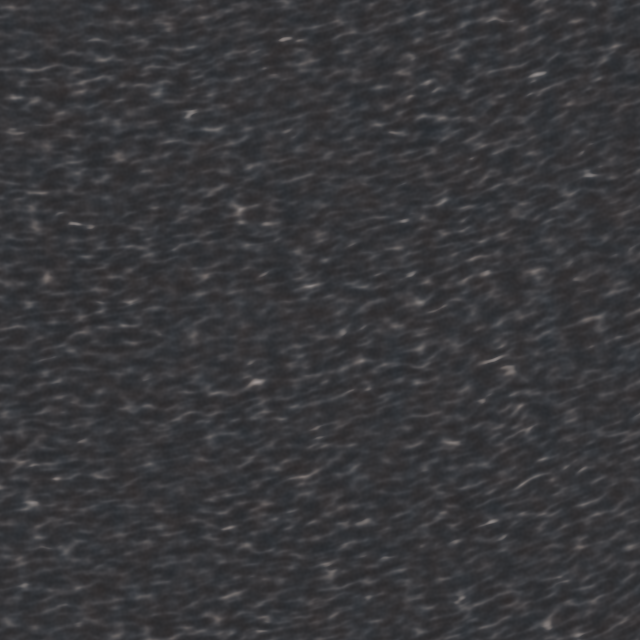
A three.js fragment shader for this texture:

```glsl
varying vec2 vUv;

#define STREAK_FREQ vec2(25.0, 73.0)
#define DETAIL_FREQ vec2(52.0, 113.0)
#define GRAIN_FREQ 170.0
#define GRAIN_AMOUNT 0.016
#define SLOPE_LEFT 0.12
#define SLOPE_GAIN 0.13
#define FLOOR_LEVEL 0.163
#define CREST_LEVEL 0.051
#define CREST_CONTRAST 0.56
#define SHADE_TINT vec3(0.985, 0.985, 1.035)
#define CREST_TINT vec3(1.03, 0.985, 0.975)

float hash(vec2 cell) {
  vec3 h = fract(vec3(cell.xyx) * vec3(0.1031, 0.1030, 0.0973));
  h += dot(h, h.yzx + 33.33);
  return fract((h.x + h.y) * h.z);
}

// Contribution of one lattice corner with a random unit gradient
float corner(vec2 cell, vec2 offset) {
  float angle = 6.28318 * hash(cell + 57.0);
  return dot(vec2(cos(angle), sin(angle)), offset);
}

float gradientNoise(vec2 p) {
  vec2 cell = floor(p);
  vec2 f = p - cell;
  vec2 blend = f * f * f * (f * (f * 6.0 - 15.0) + 10.0);
  vec2 e = vec2(1.0, 0.0);
  float low = mix(corner(cell, f), corner(cell + e, f - e), blend.x);
  float high = mix(corner(cell + e.yx, f - e.yx), corner(cell + e.xx, f - e.xx), blend.x);
  return mix(low, high, blend.y);
}

// Bends the plane so the streaks climb more steeply to the right
vec2 flowSpace(vec2 p) {
  float rise = SLOPE_LEFT * p.x + SLOPE_GAIN * p.x * p.x;
  rise += 0.012 * gradientNoise(p * 5.0 + 3.7);
  rise += 0.005 * gradientNoise(p * 21.0 + 11.3);
  return vec2(p.x + 0.25 * p.y, p.y - rise);
}

void main() {
  vec2 flow = flowSpace(vUv);

  // Short wavy ripples, roughly normalised to unit deviation
  float ripple = 0.7 * gradientNoise(flow * STREAK_FREQ + 20.0);
  ripple += 0.45 * gradientNoise(flow * DETAIL_FREQ + 71.4);
  ripple *= 5.2;

  // Broad patches where crests catch more or less light
  float patchLight = gradientNoise(flow * vec2(5.0, 11.0) + 40.0);
  float contrast = CREST_CONTRAST + 0.22 * patchLight;
  float light = FLOOR_LEVEL + CREST_LEVEL * exp(contrast * ripple);

  // Rare glints on the highest crests
  float glintMask = smoothstep(0.22, 0.5, gradientNoise(flow * vec2(13.0, 31.0) + 90.0));
  light += 0.15 * glintMask * smoothstep(0.9, 2.4, ripple);

  // Fine grain and slow drift of brightness
  light += GRAIN_AMOUNT * gradientNoise(vUv * GRAIN_FREQ + 8.0);
  light += 0.008 * gradientNoise(vUv * 3.0 + 15.0);

  // Cool shade, warm crests and faint colour mottling
  vec3 color = light * mix(SHADE_TINT, CREST_TINT, smoothstep(0.22, 0.42, light));
  float mottle = gradientNoise(vUv * 17.0 + 31.0) + gradientNoise(vUv * 46.0 + 63.0);
  color += 0.012 * mottle * vec3(1.0, -0.1, -0.7);

  gl_FragColor = vec4(clamp(color, 0.0, 1.0), 1.0);
}
```
